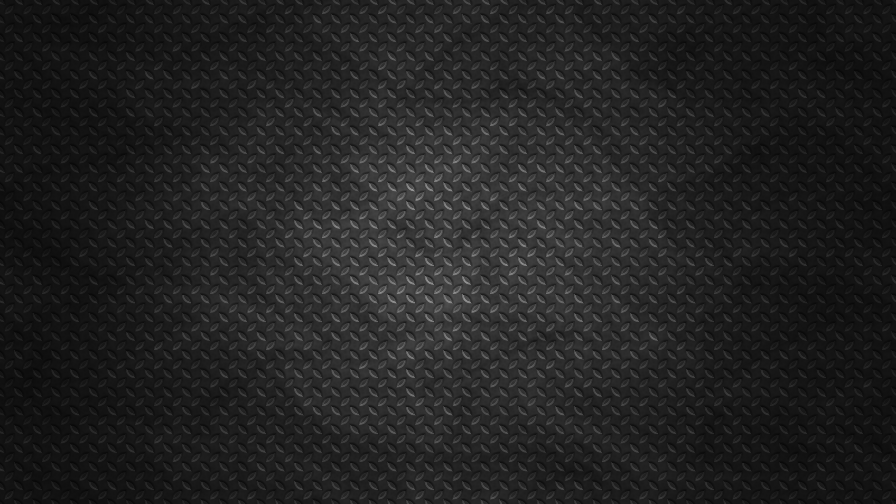
A WebGL 2 fragment shader for this texture:

```glsl
#version 300 es
precision highp float;
// Dark steel tread plate: rows of raised lens-shaped lugs that all lean right,
// with left-leaning rows set half a step between them, under a tall soft glow.
// Wear is warped sines and wrapped cellular noise, so every layer tiles.

#define LUGS vec2(48.0, 27.0)      // lugs of each lean, across and down
#define LUG_HALF_LENGTH 0.285      // in lug cells
#define LUG_HALF_WIDTH 0.115
#define RIM_WIDTH 0.05
#define RIM_GAIN 0.95
#define SHADOW_GAIN 0.6
#define EDGE_GREY 0.072
#define GLOW_GREY 0.18
#define CLOUD_GAIN 0.2
#define SCUFF_GAIN 0.22
#define LIGHT_DIR vec2(-0.36, -0.93)

uniform vec2 u_resolution;
out vec4 fragColor;

const float TAU = 6.2831853;

float hash(vec2 p) {
    vec3 q = fract(p.xyx * vec3(0.1031, 0.1030, 0.0973));
    q += dot(q, q.yzx + 33.33);
    return fract((q.x + q.y) * q.z);
}

// Layered sines with whole frequencies and a periodic warp, about -1 to 1
float clouds(vec2 uv) {
    vec2 t = uv * TAU;
    float sum = 0.0, gain = 0.5;
    for (int i = 0; i < 4; i++) {
        float k = float(3 + 4 * i);
        t += 0.9 / k * sin(k * t.yx + vec2(1.3, 4.1) * k);
        sum += gain * sin(k * t.x + 2.0 * t.y + k) * cos((k - 1.0) * t.y - t.x);
        gain *= 0.72;
    }
    return sum;
}

// Distance to the nearest scattered point; the grid wraps at the borders
float cellular(vec2 uv, vec2 count) {
    vec2 p = uv * count, base = floor(p);
    float nearest = 2.0;
    for (int y = -1; y <= 1; y++)
    for (int x = -1; x <= 1; x++) {
        vec2 cell = base + vec2(x, y);
        vec2 id = mod(cell, count);
        vec2 point = cell + vec2(hash(id), hash(id + 71.0));
        nearest = min(nearest, length(point - p));
    }
    return nearest;
}

// Lens distance in x, outward normal in yz; the long axis lies along y
vec3 lens(vec2 p, float halfLength, float halfWidth) {
    float radius = (halfLength * halfLength + halfWidth * halfWidth) / (2.0 * halfWidth);
    vec2 arm = vec2(abs(p.x) + radius - halfWidth, p.y);
    float reach = length(arm);
    return vec3(reach - radius, arm / reach * vec2(p.x < 0.0 ? -1.0 : 1.0, 1.0));
}

// Relative brightness that a lug adds to its cell; lean is 1 right, -1 left
float lugRelief(vec2 p, float lean, float pixel) {
    vec2 cell = mod(floor(p), LUGS), local = fract(p) - 0.5;
    vec2 axis = vec2(lean, 1.0) * 0.7071;
    vec2 side = vec2(axis.y, -axis.x);
    vec3 lug = lens(vec2(dot(local, side), dot(local, axis)),
                    LUG_HALF_LENGTH, LUG_HALF_WIDTH);
    float lit = dot(side * lug.y + axis * lug.z, LIGHT_DIR);

    float soft = 0.5 * pixel;
    float body = 1.0 - smoothstep(-soft, soft, lug.x);
    float rim = 1.0 - smoothstep(RIM_WIDTH - soft, RIM_WIDTH + soft, abs(lug.x));
    float shadow = (1.0 - body) * (1.0 - smoothstep(0.0, 0.16, lug.x));
    float wear = mix(0.75, 1.2, hash(cell + 40.0 * lean + 50.0));
    return wear * (rim * RIM_GAIN * (0.48 + 0.48 * lit) + body * 0.1)
         - shadow * SHADOW_GAIN * (0.5 - 0.5 * lit);
}

void main() {
    vec2 uv = gl_FragCoord.xy / u_resolution;
    float pixel = LUGS.y / u_resolution.y;

    // Tall glow in the middle that falls to the same grey on opposite edges
    vec2 swell = 0.5 - 0.5 * cos(TAU * uv);
    float grey = EDGE_GREY + GLOW_GREY * pow(swell.x, 1.2) * mix(0.38, 1.0, swell.y);

    // Worn metal: broad stains, small scuffs and a fine grain
    float scuff = cellular(uv, vec2(48.0, 27.0)) - 0.5;
    float grain = cellular(uv, vec2(240.0, 135.0)) - 0.5;
    grey *= 1.0 + CLOUD_GAIN * clouds(uv) + SCUFF_GAIN * (0.7 * scuff + 0.6 * grain);

    // Two interleaved lattices of lugs, one for each lean
    vec2 plate = uv * LUGS;
    grey *= 1.0 + lugRelief(plate, 1.0, pixel) + lugRelief(plate + 0.5, -1.0, pixel);
    fragColor = vec4(vec3(grey), 1.0);
}
```
